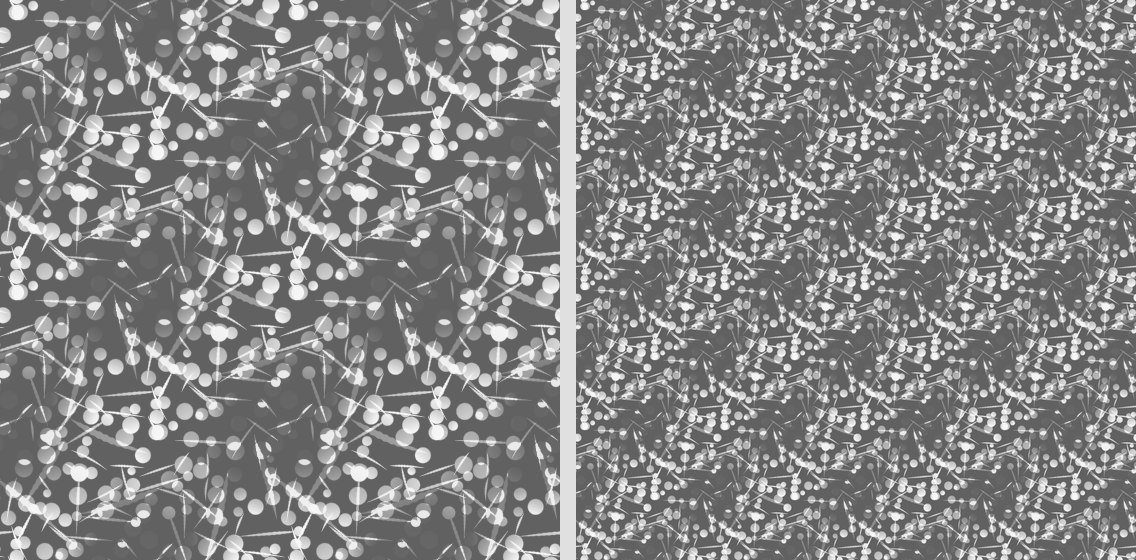
Left: one tile. Right: repeated 2 by 2.
A WebGL 1 fragment shader for this pattern:

```glsl
precision highp float;
// Half-drop repeat of pale discs, pins, splinters and faint blades on dark grey.
uniform vec2 u_resolution;

const float PI = 3.14159265;
const float COLUMNS = 4.0;      // columns across; each motif is 1 wide, 2 high
const float GROUND = 0.38;
const float WHITE = 0.975;

float hash(vec2 p, float seed) {
  return fract(sin(dot(p, vec2(127.1, 311.7)) + seed * 74.7) * 43758.5453);
}

// Reduces a grid cell to one motif: every column drops by half a motif.
vec2 wrapCell(vec2 cell, float n) {
  float column = floor((cell.x + 0.5) / n);
  return vec2(cell.x - column * n, mod(cell.y - column * n + 0.5, 2.0 * n) - 0.5);
}

// Scattered centre inside a cell, in motif units.
vec2 scatter(vec2 cell, vec2 id, float n, float seed) {
  vec2 jitter = vec2(hash(id, seed), hash(id, seed + 1.0));
  return (cell + mix(vec2(0.1), vec2(0.9), jitter)) / n;
}

float fill(float d, float px) {
  return clamp(0.5 - d / px, 0.0, 1.0);
}

// Broad light and dark zones that share the period of the motif.
float zone(vec2 p) {
  float f = 0.5 + 0.3 * cos(PI * (p.x - p.y)) + 0.2 * cos(PI * (p.x + p.y));
  return smoothstep(0.0, 0.95, f);
}

// ink.x is the strongest layer, ink.y the summed coverage.
vec2 addInk(vec2 ink, float cover, float strength) {
  return vec2(max(ink.x, cover * strength), ink.y + cover);
}

// Tapered stroke: bent spindle with a slightly rough outline.
float spindle(vec2 p, float angle, float halfLength, float width, float bend) {
  vec2 axis = vec2(cos(angle), sin(angle));
  float along = dot(p, axis) / halfLength;
  float side = dot(p, vec2(-axis.y, axis.x)) + bend * (along * along - 0.4);
  float rough = 0.9 + 0.1 * sin(along * 37.0 + angle * 9.0);
  float halfWidth = width * (1.0 - along * along) * (0.75 + 0.25 * along) * rough;
  return max(abs(side) - halfWidth, (abs(along) - 1.0) * halfLength);
}

vec2 discs(vec2 ink, vec2 p, float n, float seed, float light, float px) {
  for (int j = -1; j <= 1; j++)
  for (int i = -1; i <= 1; i++) {
    vec2 cell = floor(p * n) + vec2(float(i), float(j));
    vec2 id = wrapCell(cell, n);
    vec2 q = p - scatter(cell, id, n, seed);
    float radius = mix(0.018, 0.066, sqrt(hash(id, seed + 2.0)));
    float slope = mix(0.5, 2.6, hash(id, seed + 3.0));
    float sheen = 0.5 + 0.5 * dot(q, vec2(cos(slope), sin(slope))) / radius;
    float tone = clamp(light + 0.45 * (hash(id, seed + 4.0) - 0.5), 0.04, 1.0);
    ink = addInk(ink, fill(length(q) - radius, px), tone * mix(1.0, 0.68, sheen));
  }
  return ink;
}

vec2 strokes(vec2 ink, vec2 p, float n, float seed, float density,
             vec2 lengths, float width, float bend, float strength, float px) {
  for (int j = -1; j <= 1; j++)
  for (int i = -1; i <= 1; i++) {
    vec2 cell = floor(p * n) + vec2(float(i), float(j));
    vec2 id = wrapCell(cell, n);
    vec2 q = p - scatter(cell, id, n, seed);
    float halfLength = mix(lengths.x, lengths.y, hash(id, seed + 2.0));
    float angle = PI * hash(id, seed + 3.0);
    float curve = bend * (hash(id, seed + 4.0) - 0.5);
    float d = spindle(q, angle, halfLength, width, curve);
    float shown = step(hash(id, seed + 5.0), density);
    ink = addInk(ink, shown * fill(d, px), strength);
  }
  return ink;
}

// Straight stems with a large head and sometimes a small one at the other end.
vec2 pins(vec2 ink, vec2 p, float n, float seed, float light, float px) {
  for (int j = -1; j <= 1; j++)
  for (int i = -1; i <= 1; i++) {
    vec2 cell = floor(p * n) + vec2(float(i), float(j));
    vec2 id = wrapCell(cell, n);
    vec2 q = p - scatter(cell, id, n, seed);
    float angle = 2.0 * PI * hash(id, seed + 2.0);
    float reach = mix(0.1, 0.22, hash(id, seed + 3.0));
    vec2 tip = reach * vec2(cos(angle), sin(angle));
    float head = length(q - tip) - mix(0.035, 0.06, hash(id, seed + 4.0));
    float tail = length(q + tip) - 0.036 * step(0.4, hash(id, seed + 5.0));
    float d = min(spindle(q, angle, reach, 0.015, 0.0), min(head, tail));
    float shown = step(hash(id, seed + 6.0), 0.6);
    float sheen = 0.88 + 1.6 * dot(q - tip, vec2(0.4, 0.9));
    ink = addInk(ink, shown * fill(d, px), light * clamp(sheen, 0.7, 1.0));
  }
  return ink;
}

void main() {
  vec2 p = gl_FragCoord.xy / u_resolution * COLUMNS;
  float px = 1.3 * COLUMNS / u_resolution.x;
  float light = zone(p);

  vec2 ink = vec2(0.0);
  ink = strokes(ink, p, 2.0, 61.0, 0.5, vec2(0.22, 0.36), 0.034, 0.05, 0.1 + 0.3 * light, px);
  ink = discs(ink, p, 5.0, 3.0, light, px);
  ink = discs(ink, p, 4.0, 17.0, light * 0.9, px);
  ink = pins(ink, p, 3.0, 31.0, mix(0.3, 1.0, light), px);
  ink = strokes(ink, p, 5.0, 47.0, 0.65, vec2(0.07, 0.17), 0.011, 0.02, mix(0.3, 1.0, light), px);

  // Overlapping layers flare towards white.
  float overlap = clamp(ink.y - 1.0, 0.0, 1.0);
  float amount = mix(ink.x, 1.0, 0.85 * overlap);
  gl_FragColor = vec4(vec3(mix(GROUND, WHITE, amount)), 1.0);
}
```
